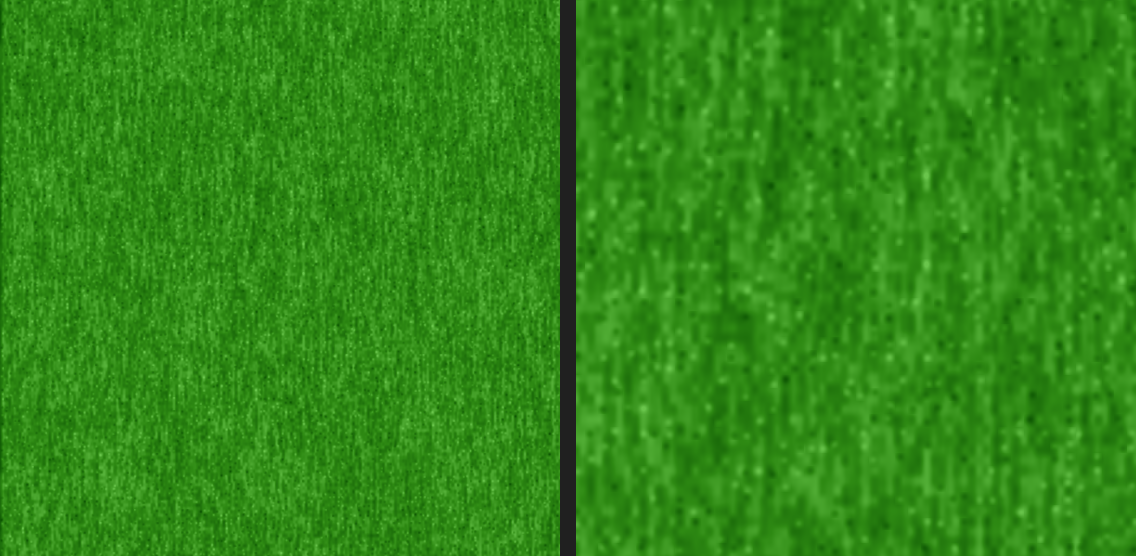
Left, the full canvas; right, a detail of the centre.
Write a Shadertoy shader that draws this texture.

```glsl
const vec3 DARK_GREEN  = vec3(0.11, 0.43, 0.04);
const vec3 MID_GREEN   = vec3(0.18, 0.54, 0.075);
const vec3 LIGHT_GREEN = vec3(0.31, 0.67, 0.20);

// Feature counts across the canvas width
const float BLADE_COLUMNS = 190.0;
const float BLADE_ROWS    = 30.0;
const vec2  GRAIN_FREQ    = vec2(225.0, 165.0);
const vec2  PATCH_FREQ    = vec2(15.0, 9.0);
const float SPECK_CELLS   = 130.0;

// Tone strengths, where -1 is dark green and +1 is light green
const float BLADE_GAIN = 1.25;
const float GRAIN_GAIN = 1.25;
const float PATCH_GAIN = 0.38;
const float SPECK_GAIN = 0.9;
const float SPECK_RADIUS = 0.3;
const float LIGHT_SPECK_SHARE = 0.14;
const float DARK_SPECK_SHARE  = 0.10;
const float EDGE_WIDTH = 0.007;
const float EDGE_GAIN  = 1.3;
const float TONE_LIMIT = 1.8;

float hash(vec2 p) {
    vec3 q = fract(vec3(p.xyx) * 0.1031);
    q += dot(q, q.yzx + 33.33);
    return fract((q.x + q.y) * q.z);
}

float valueNoise(vec2 p) {
    vec2 cell = floor(p);
    vec2 f = smoothstep(0.0, 1.0, fract(p));
    float low  = mix(hash(cell), hash(cell + vec2(1.0, 0.0)), f.x);
    float high = mix(hash(cell + vec2(0.0, 1.0)), hash(cell + vec2(1.0, 1.0)), f.x);
    return mix(low, high, f.y);
}

// One column of stacked blades with its own length and offset
float bladeColumn(float column, float y) {
    float stretch = mix(0.7, 1.5, hash(vec2(column, 311.0)));
    float height = y * BLADE_ROWS * stretch + 40.0 * hash(vec2(column, 173.0));
    float row = floor(height);
    float tip = smoothstep(0.45, 1.0, fract(height));
    return mix(hash(vec2(column, row)), hash(vec2(column, row + 1.0)), tip);
}

float blades(vec2 uv) {
    float x = uv.x * BLADE_COLUMNS;
    float column = floor(x);
    return mix(bladeColumn(column, uv.y), bladeColumn(column + 1.0, uv.y),
               smoothstep(0.0, 1.0, fract(x)));
}

// Soft dots: positive for glints, negative for gaps
float specks(vec2 uv) {
    vec2 p = uv * SPECK_CELLS;
    vec2 cell = floor(p);
    vec2 jitter = vec2(hash(cell + 57.0), hash(cell + 211.0));
    vec2 d = (fract(p) - mix(vec2(0.3), vec2(0.7), jitter)) / SPECK_RADIUS;
    float pick = hash(cell + 401.0);
    float kind = step(pick, LIGHT_SPECK_SHARE) - step(1.0 - DARK_SPECK_SHARE, pick);
    return kind * exp(-dot(d, d));
}

vec3 grassColor(float tone) {
    vec3 shade = MID_GREEN + (MID_GREEN - DARK_GREEN) * min(tone, 0.0);
    return shade + (LIGHT_GREEN - MID_GREEN) * max(tone, 0.0);
}

void mainImage(out vec4 fragColor, in vec2 fragCoord) {
    vec2 uv = fragCoord / iResolution.x;
    float grain = valueNoise(uv * GRAIN_FREQ + 19.0);

    // Layered tone
    float tone = BLADE_GAIN * (blades(uv) - 0.5);
    tone += GRAIN_GAIN * (grain - 0.5);
    tone += PATCH_GAIN * (valueNoise(uv * PATCH_FREQ + 83.0) - 0.5);
    tone += SPECK_GAIN * specks(uv);

    // Shaded left border
    float edge = 1.0 - smoothstep(0.0, EDGE_WIDTH, uv.x);
    tone -= EDGE_GAIN * edge * mix(0.6, 1.4, grain);

    fragColor = vec4(grassColor(clamp(tone, -TONE_LIMIT, TONE_LIMIT)), 1.0);
}
```
